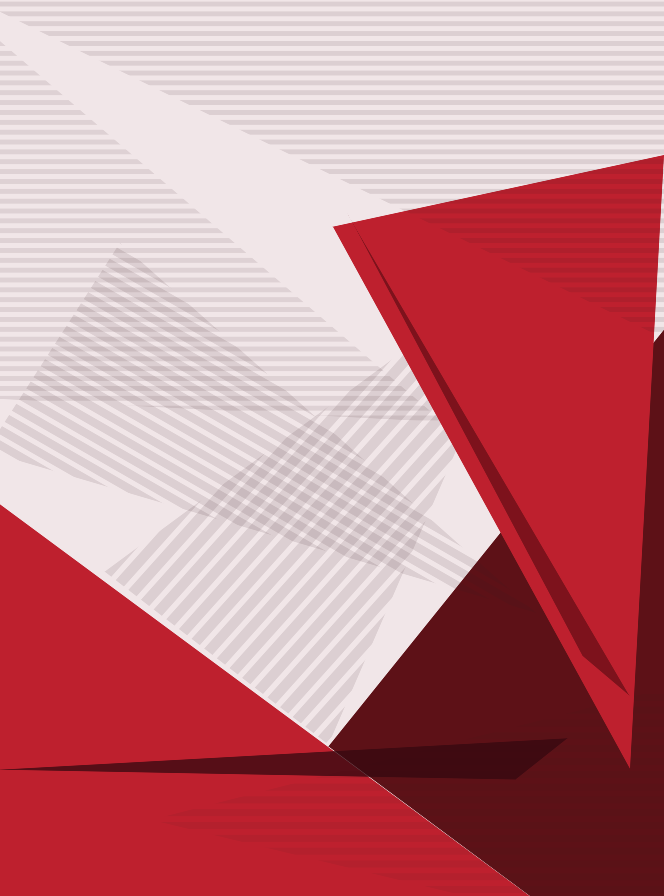
A Shadertoy shader for this background:

```glsl
const vec3 PAPER = vec3(0.945, 0.902, 0.910);
const vec3 RED = vec3(0.745, 0.127, 0.180);
const vec3 MAROON = vec3(0.365, 0.068, 0.090);
const vec3 CREASE = vec3(0.490, 0.072, 0.110);
const vec3 SHADOW = vec3(0.210, 0.030, 0.060);
const vec3 INK = vec3(0.200, 0.080, 0.110);
const float ASPECT = 0.742;

// Signed distance to a line, negative on the left of a -> b
float edge(vec2 p, vec2 a, vec2 b) {
    vec2 d = normalize(b - a);
    return dot(p - a, vec2(d.y, -d.x));
}

// Convex shapes with counter-clockwise corners
float triangle(vec2 p, vec2 a, vec2 b, vec2 c) {
    return max(edge(p, a, b), max(edge(p, b, c), edge(p, c, a)));
}

float quad(vec2 p, vec2 a, vec2 b, vec2 c, vec2 d) {
    return max(max(edge(p, a, b), edge(p, b, c)),
               max(edge(p, c, d), edge(p, d, a)));
}

float cover(float dist, float pixel) {
    return smoothstep(0.5 * pixel, -0.5 * pixel, dist);
}

// Parallel bands; angle is the direction across them
float stripes(vec2 p, float angle, float period, float fill, float pixel) {
    float across = dot(p, vec2(cos(angle), sin(angle)));
    float dist = abs(fract(across / period) - 0.5) - 0.5 * fill;
    return cover(dist * period, pixel);
}

vec3 paint(vec3 base, vec3 tint, float dist, float alpha, float pixel) {
    return mix(base, tint, alpha * cover(dist, pixel));
}

void mainImage(out vec4 fragColor, in vec2 fragCoord) {
    vec2 p = fragCoord / iResolution.xy * vec2(ASPECT, 1.0);
    float pixel = 1.0 / min(iResolution.y, iResolution.x / ASPECT);
    vec3 color = PAPER;

    // Solid ground planes
    float leftPlane = triangle(p, vec2(-0.1, 0.511), vec2(-0.1, -0.074), vec2(0.692, -0.074));
    float rightPlane = quad(p, vec2(0.367, 0.167), vec2(0.692, -0.074),
                            vec2(0.842, -0.074), vec2(0.842, 0.756));
    color = paint(color, RED, leftPlane, 1.0, pixel);
    color = paint(color, MAROON, rightPlane, 1.0, pixel);

    // Crossing translucent stripe sheets
    float level = stripes(p, 1.5708, 0.011, 0.5, pixel);
    float falling = stripes(p, 1.05, 0.0148, 0.62, pixel);
    float rising = stripes(p, 2.41, 0.0178, 0.65, pixel);
    float leftSheet = triangle(p, vec2(-0.1, 1.04), vec2(-0.1, 0.56), vec2(0.495, 0.529));
    float fallingSheet = quad(p, vec2(0.134, 0.729), vec2(0.0, 0.521),
                              vec2(0.0, 0.492), vec2(0.599, 0.316));
    float risingSheet = quad(p, vec2(0.456, 0.612), vec2(0.117, 0.362),
                             vec2(0.367, 0.169), vec2(0.547, 0.583));
    color = paint(color, INK, leftSheet, 0.10 * level, pixel);
    color = paint(color, INK, fallingSheet, 0.11 * falling, pixel);
    color = paint(color, INK, risingSheet, 0.11 * rising, pixel);

    // Faint bands and long shadow across the ground
    float lowerSheet = triangle(p, vec2(0.169, 0.085), vec2(0.842, -0.078), vec2(0.842, 0.257));
    float lowerBands = stripes(p, 1.5708, 0.0143, 0.55, pixel);
    float longShadow = triangle(p, vec2(0.0, 0.141), vec2(0.576, 0.130), vec2(0.634, 0.176));
    color = paint(color, INK, lowerSheet, 0.07 * lowerBands, pixel);
    color = paint(color, SHADOW, longShadow, 0.76, pixel);

    // Large blade with its crease
    float blade = triangle(p, vec2(0.372, 0.747), vec2(0.704, 0.142), vec2(0.742, 0.827));
    float crease = triangle(p, vec2(0.397, 0.746), vec2(0.651, 0.268), vec2(0.703, 0.224));
    color = paint(color, RED, blade, 1.0, pixel);
    color = paint(color, CREASE, crease, 1.0, pixel);

    // Upper stripe sheet covers both paper and blade
    float upperSheet = quad(p, vec2(-0.1, 1.036), vec2(0.842, 0.573),
                            vec2(0.842, 1.1), vec2(-0.1, 1.1));
    color = paint(color, INK, upperSheet, 0.11 * level, pixel);

    fragColor = vec4(color, 1.0);
}
```
